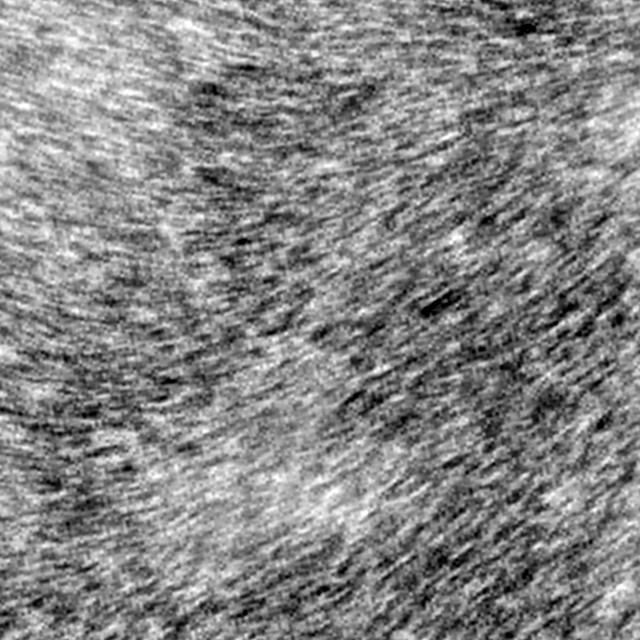
This texture is drawn by a WebGL 2 fragment shader. Its source:

```glsl
#version 300 es
precision highp float;
// Grey short-haired fur: fine streaks combed along a bending flow, over soft cloudy patches.

uniform vec2 u_resolution;
out vec4 fragColor;

const float MEAN_GREY = 0.565;

// Integer hash of a lattice cell, 0..1
float hash(ivec2 cell, uint seed) {
    uvec2 q = uvec2(cell) * uvec2(1597u, 7919u);
    uint h = (q.x ^ (q.y << 7)) + seed * 7331u;
    h = h * 74779u + 29123u;
    h = ((h >> ((h >> 28) + 4u)) ^ h) * 27803u;
    h = (h ^ (h >> 15)) * 73529u;
    h ^= h >> 13;
    return float(h & 65535u) / 65535.0;
}

mat2 rotation(float angle) {
    float c = cos(angle), s = sin(angle);
    return mat2(c, s, -s, c);
}

// Smooth value noise, -1..1
float noise(vec2 p, uint seed) {
    ivec2 cell = ivec2(floor(p));
    vec2 f = fract(p);
    f = f * f * (3.0 - 2.0 * f);
    float low = mix(hash(cell, seed), hash(cell + ivec2(1, 0), seed), f.x);
    float high = mix(hash(cell + ivec2(0, 1), seed), hash(cell + ivec2(1, 1), seed), f.x);
    return 2.0 * mix(low, high, f.y) - 1.0;
}

// Noise on a turned lattice, which hides the grid axes
float turnedNoise(vec2 p, float frequency, uint seed) {
    return noise(rotation(0.65 + float(seed)) * p * frequency, seed);
}

// Combing direction: sloping down at the upper left, rising to the right and below
float flowAngle(vec2 p) {
    float bend = smoothstep(-0.1, 0.7, p.x + 0.9 * (0.45 - p.y));
    return mix(-0.22, 0.52, bend) + 0.22 * turnedNoise(p, 4.5, 1u);
}

// Noise averaged along the flow, giving short soft strands
float strands(vec2 p, vec2 direction, float frequency, uint seed) {
    float sum = 0.0, total = 0.0;
    for (int i = -4; i <= 4; i++) {
        float t = float(i);
        float weight = exp(-t * t / 8.0);
        sum += weight * turnedNoise(p + direction * t * 0.6 / frequency, frequency, seed);
        total += weight;
    }
    return sum / total;
}

// Broad light and dark patches, with a lit upper left and a shaded base
float patches(vec2 p, vec2 direction) {
    vec2 across = vec2(-direction.y, direction.x);
    vec2 q = vec2(dot(p, direction) * 0.8, dot(p, across) * 1.2);
    float cloud = 0.5 * turnedNoise(p, 4.0, 2u)
                + 0.32 * turnedNoise(p, 9.0, 3u)
                + 0.2 * noise(q * 20.0, 4u);
    float light = 0.13 * exp(-dot(p - vec2(0.1, 0.9), p - vec2(0.1, 0.9)) * 22.0);
    float shade = 0.12 * (1.0 - smoothstep(0.0, 0.24, p.y));
    return 0.26 * cloud + light - shade;
}

void main() {
    vec2 p = gl_FragCoord.xy / u_resolution.y;
    float angle = flowAngle(p);
    vec2 direction = vec2(cos(angle), sin(angle));

    // Fine strands, longer locks and loose grain
    float fur = 0.44 * strands(p, direction, 140.0, 5u)
              + 0.25 * strands(p, direction, 78.0, 6u)
              + 0.17 * turnedNoise(p, 185.0, 7u);

    // Dark patches carry the stronger contrast
    float patchTone = patches(p, direction);
    float grey = MEAN_GREY + patchTone + fur * (1.0 - 1.5 * patchTone);
    fragColor = vec4(vec3(clamp(grey, 0.0, 1.0)), 1.0);
}
```
